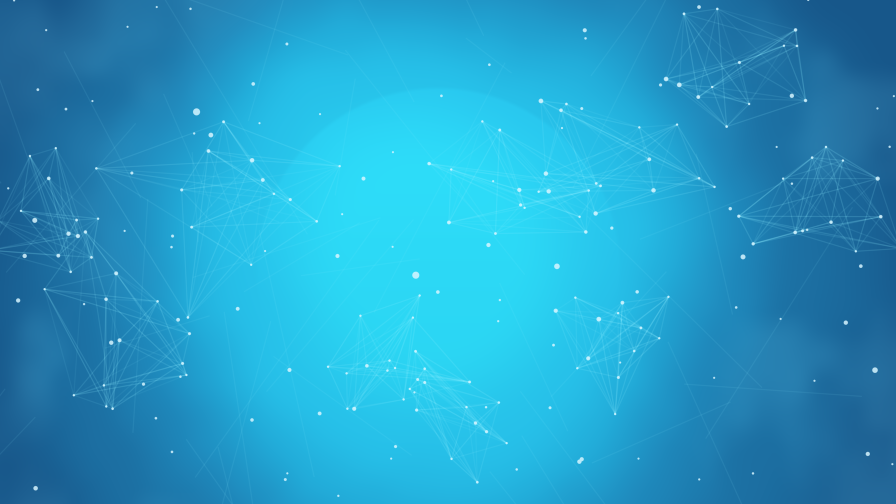
Reproduce this background procedurally as a WebGL 1 fragment shader.

```glsl
precision highp float;
// Glowing cyan-blue backdrop with soft haze and a web of thin lines and light dots.
uniform vec2 u_resolution;

float hash(vec2 q) {
  return fract(sin(dot(q, vec2(127.1, 311.7))) * 4375.85);
}

vec2 hash2(vec2 q) {
  return vec2(hash(q), hash(q + 37.3));
}

float noise(vec2 q) {
  vec2 i = floor(q), f = fract(q);
  f = f * f * (3.0 - 2.0 * f);
  return mix(mix(hash(i), hash(i + vec2(1.0, 0.0)), f.x),
             mix(hash(i + vec2(0.0, 1.0)), hash(i + 1.0), f.x), f.y);
}

float haze(vec2 q) {
  return 0.55 * noise(q) + 0.3 * noise(q * 2.1 + 5.0) + 0.15 * noise(q * 4.3 + 9.0);
}

float dotMask(vec2 p, vec2 center, float radius) {
  float soft = 0.7 / u_resolution.y;
  return 1.0 - smoothstep(radius - soft, radius + soft, length(p - center));
}

float lineMask(vec2 p, vec2 a, vec2 b) {
  vec2 ab = b - a;
  float along = clamp(dot(p - a, ab) / dot(ab, ab), 0.0, 1.0);
  float dist = length(p - a - ab * along);
  return 1.0 - smoothstep(0.0, 0.0012 + 0.6 / u_resolution.y, dist);
}

// Node of a cluster: center in xy, spread in z, denser in the middle
vec2 node(vec3 cluster, float index) {
  vec2 rnd = hash2(vec2(index, cluster.x * 9.0 + cluster.y * 23.0));
  float angle = 6.2832 * rnd.x;
  return cluster.xy + cluster.z * pow(rnd.y, 0.7) * vec2(1.15 * cos(angle), sin(angle));
}

// Linked nodes: x holds the lines, y the dots
vec2 web(vec2 p, vec3 cluster) {
  vec2 light = vec2(0.0);
  if (length(p - cluster.xy) > cluster.z * 1.2 + 0.02) return light;
  for (int i = 0; i < 13; i++) {
    float index = float(i);
    vec2 a = node(cluster, index);
    float size = 0.0022 + 0.0025 * pow(hash(a * 31.0), 3.0);
    light.y = max(light.y, dotMask(p, a, size));
    for (int j = 1; j < 5; j++) {
      vec2 b = node(cluster, mod(index + float(j), 13.0));
      light.x += lineMask(p, a, b) * (0.06 + 0.12 * hash(a + b));
    }
  }
  return light;
}

// Loose dots, one at most per grid cell
float looseDots(vec2 p, float cell, float seed) {
  vec2 id = floor(p / cell);
  vec2 center = (id + 0.1 + 0.8 * hash2(id + seed)) * cell;
  float size = 0.002 + 0.0035 * pow(hash(id + seed + 4.0), 3.0);
  return dotMask(p, center, size) * step(0.25, hash(id + seed + 8.0));
}

vec3 glowColor(float d) {
  vec3 color = vec3(0.17, 0.84, 0.955);
  color = mix(color, vec3(0.15, 0.75, 0.91), smoothstep(0.15, 0.42, d));
  color = mix(color, vec3(0.13, 0.66, 0.84), smoothstep(0.38, 0.56, d));
  color = mix(color, vec3(0.12, 0.54, 0.74), smoothstep(0.50, 0.68, d));
  color = mix(color, vec3(0.11, 0.44, 0.64), smoothstep(0.62, 0.83, d));
  return mix(color, vec3(0.09, 0.34, 0.54), smoothstep(0.80, 1.08, d));
}

void main() {
  vec2 p = gl_FragCoord.xy / u_resolution.y;
  p.x *= 1.7778 * u_resolution.y / u_resolution.x;

  // Central glow, bent by haze
  float d = length((p - vec2(0.87, 0.47)) / vec2(0.89, 0.93));
  d += 0.14 * (haze(p * 3.2 + 2.0) - 0.5) * smoothstep(0.1, 0.6, d);
  d -= 0.07 * exp(-14.0 * dot(p - vec2(0.62, 0.69), p - vec2(0.62, 0.69)));
  vec3 color = glowColor(d);

  // Faint disc with a crisp upper rim, and pale mist at the sides
  float disc = 1.0 - smoothstep(0.355, 0.365, length(p - vec2(0.87, 0.465)));
  color += vec3(0.01, 0.03, 0.025) * disc * smoothstep(0.3, 0.8, p.y);
  float mist = smoothstep(0.45, 0.8, haze(p * 4.0 + 13.0)) * smoothstep(0.5, 0.9, d);
  color += vec3(0.05, 0.07, 0.06) * mist;

  // Dense clusters of the network
  vec2 light = web(p, vec3(1.00, 0.62, 0.17));
  light += web(p, vec3(1.24, 0.71, 0.18));
  light += web(p, vec3(1.47, 0.85, 0.16));
  light += web(p, vec3(0.22, 0.36, 0.19));
  light += web(p, vec3(0.78, 0.31, 0.16));
  light += web(p, vec3(0.92, 0.19, 0.16));
  light += web(p, vec3(1.19, 0.32, 0.17));
  light += web(p, vec3(0.45, 0.59, 0.24));
  light += web(p, vec3(1.64, 0.55, 0.16));
  light += web(p, vec3(0.10, 0.59, 0.15));

  // Long faint threads across the canvas
  for (int i = 0; i < 45; i++) {
    vec2 start = hash2(vec2(float(i), 3.7)) * vec2(1.55, 1.0);
    vec2 reach = (hash2(vec2(float(i), 8.1)) - 0.5) * vec2(0.8, 1.1);
    light.x += 0.08 * lineMask(p, start, start + reach);
  }
  light.y += looseDots(p, 0.15, 1.0) + looseDots(p, 0.21, 6.0);
  light.y += dotMask(p, vec2(0.825, 0.454), 0.007) + dotMask(p, vec2(0.39, 0.778), 0.007);

  color = mix(color, vec3(0.55, 0.93, 1.0), min(light.x, 0.6));
  color = mix(color, vec3(0.84, 0.96, 1.0), 0.85 * min(light.y, 1.0));
  gl_FragColor = vec4(color, 1.0);
}
```
